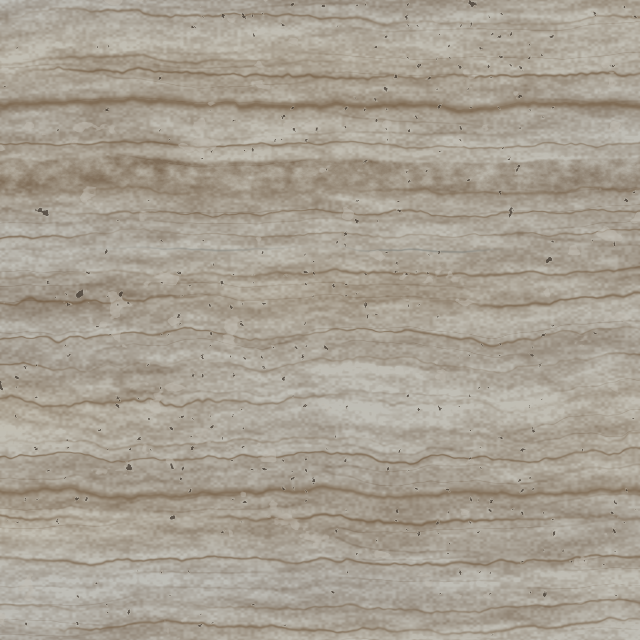
A WebGL 1 fragment shader for this texture:

```glsl
precision highp float;
// Vein-cut travertine: wavy beige layers, brown veins, a mottled band and small pits.

uniform vec2 u_resolution;

#define VEIN_COUNT 20
#define LAYER_CONTRAST 0.48
#define LAMINATION 0.40
#define VEIN_STRENGTH 0.74
#define BAND_STRENGTH 0.36
#define GRAIN 0.42
#define BASE_TONE 0.75
#define DARK_STONE vec3(0.53, 0.47, 0.40)
#define PALE_STONE vec3(0.73, 0.715, 0.675)
#define VEIN_BROWN vec3(0.46, 0.37, 0.27)
#define PIT_COLOR vec3(0.27, 0.235, 0.20)

float hash(vec2 p) {
  vec3 q = fract(vec3(p.xyx) * 0.1031);
  q += dot(q, q.yzx + 33.33);
  return fract((q.x + q.y) * q.z);
}

float noise(vec2 p) {
  vec2 i = floor(p), f = fract(p);
  f = f * f * (3.0 - 2.0 * f);
  return mix(mix(hash(i), hash(i + vec2(1, 0)), f.x),
             mix(hash(i + vec2(0, 1)), hash(i + vec2(1, 1)), f.x), f.y);
}

float fbm(vec2 p) {
  float sum = 0.0, amp = 0.5;
  for (int i = 0; i < 4; i++) {
    sum += amp * noise(p);
    p = p * 2.03 + 17.3;
    amp *= 0.5;
  }
  return sum / 0.9375;
}

// Height within the sediment; the folds are strongest in the lower middle.
float strata(vec2 uv) {
  float fold = 0.25 + exp(-pow((uv.y - 0.37) / 0.13, 2.0));
  return uv.y + 0.050 * (fbm(uv * vec2(2.6, 1.6) + 3.0) - 0.5)
              + 0.045 * fold * (fbm(uv * vec2(10.0, 4.0) + 8.0) - 0.5)
              + 0.005 * (fbm(uv * vec2(32.0, 24.0) + 50.0) - 0.5);
}

// Total vein coverage: a crisp upper line with a soft stain below.
float veins(float x, float height) {
  float total = 0.0;
  for (int i = 0; i < VEIN_COUNT; i++) {
    float id = float(i);
    float seed = hash(vec2(id, 4.0));
    float thick = 1.0 - step(0.5, abs(mod(id, 12.0) - 4.0));
    float center = (id + 0.5 + 0.85 * (seed - 0.5)) / float(VEIN_COUNT);
    float crinkle = 0.010 * (noise(vec2(x * 11.0, id * 7.3)) - 0.5)
                  + 0.006 * (noise(vec2(x * 42.0, id * 5.1)) - 0.5)
                  + 0.003 * (noise(vec2(x * 120.0, id * 3.3)) - 0.5);
    float d = height + crinkle - center;
    float width = mix(0.0015, 0.0027, hash(vec2(id, 9.0))) + 0.004 * thick;
    width *= 0.7 + 0.6 * noise(vec2(x * 25.0, id * 9.1));
    float line = exp(-d * d / (width * width));
    float stain = exp(-abs(d) / (0.007 + 0.006 * thick)) * (1.0 - smoothstep(-0.002, 0.002, d));
    float fade = smoothstep(0.2, 0.65, noise(vec2(x * 4.5, id * 3.7)) + 0.5 * thick);
    total += (0.85 * line + 0.36 * stain) * mix(0.2, 1.0, fade) * mix(0.6, 1.0, seed);
  }
  return min(total, 1.0);
}

// Scattered irregular holes: x is the hole, y its pale rim.
vec2 pits(vec2 uv, float cells, float chance, float size) {
  vec2 id = floor(uv * cells);
  vec2 center = (id + 0.3 + 0.4 * vec2(hash(id + 11.0), hash(id + 47.0))) / cells;
  vec2 p = uv - center;
  float turn = 3.0 * hash(id + 5.0);
  p = mat2(cos(turn), -sin(turn), sin(turn), cos(turn)) * p;
  float radius = size * mix(0.35, 1.0, pow(hash(id + 83.0), 2.0));
  float d = length(p * vec2(0.75, 1.4)) + radius * 1.6 * (noise(uv * 1.5 / size) - 0.5) - radius;
  float cluster = smoothstep(0.4, 0.8, noise(uv * vec2(5.0, 9.0) + 20.0));
  float present = step(hash(id + 29.0), chance * (0.25 + 2.0 * cluster));
  float hole = 1.0 - smoothstep(-0.001, 0.001, d);
  float rim = 1.0 - smoothstep(0.0, 0.0025, d);
  return vec2(hole, rim * (1.0 - hole)) * present;
}

void main() {
  vec2 uv = gl_FragCoord.xy / u_resolution;
  float height = strata(uv);

  // Stacked layers, from broad beds to fine lamination and grain.
  float tone = BASE_TONE + LAYER_CONTRAST * (noise(vec2(uv.x * 1.6, height * 19.0)) - 0.5);
  tone += LAMINATION * (noise(vec2(uv.x * 5.0, height * 52.0) + 5.0) - 0.5);
  tone += LAMINATION * (noise(vec2(uv.x * 20.0, height * 130.0) + 9.0) - 0.5);
  tone += 0.45 * (fbm(uv * vec2(16.0, 40.0) + 31.0) - 0.5);
  tone += GRAIN * (noise(uv * vec2(190.0, 270.0)) - 0.5);
  float hairline = abs(noise(vec2(uv.x * 3.0, height * 42.0) + 61.0) - 0.5);
  tone -= 0.22 * (1.0 - smoothstep(0.0, 0.06, hairline));

  // Broad brown band with a crumbly lower edge.
  float crumbs = fbm(uv * vec2(60.0, 75.0));
  float band = smoothstep(0.685, 0.712, height + 0.05 * (crumbs - 0.5))
             * (1.0 - smoothstep(0.752, 0.758, height));
  tone = mix(tone, 0.64 + 0.5 * (tone - 0.64), 0.6 * band);
  tone -= band * (BAND_STRENGTH - 1.1 * (crumbs - 0.5));

  vec3 color = mix(DARK_STONE, PALE_STONE, clamp(tone, -0.15, 1.12));
  color += (noise(vec2(uv.x * 2.0, height * 11.0) + 70.0) - 0.5) * vec3(-0.015, 0.0, 0.025);
  color = mix(color, VEIN_BROWN, VEIN_STRENGTH * veins(uv.x, height));

  // Cool grey seam and small chalky flecks.
  float seam = height - 0.615 + 0.005 * (noise(vec2(uv.x * 30.0, 2.0)) - 0.5);
  float seamFade = smoothstep(0.3, 0.6, noise(vec2(uv.x * 6.0, 13.0)));
  color = mix(color, vec3(0.49, 0.50, 0.48), 0.55 * seamFade * exp(-seam * seam / 0.000003));
  float chalk = smoothstep(0.74, 0.78, fbm(uv * vec2(22.0, 30.0) + 90.0));
  color = mix(color, vec3(0.76, 0.74, 0.70), 0.5 * chalk);

  vec2 holes = max(pits(uv, 62.0, 0.09, 0.0024), pits(uv + 0.37, 15.0, 0.035, 0.0055));
  color = mix(color, vec3(0.77, 0.75, 0.70), 0.5 * holes.y);
  color = mix(color, PIT_COLOR, 0.75 * holes.x);
  gl_FragColor = vec4(color, 1.0);
}
```
